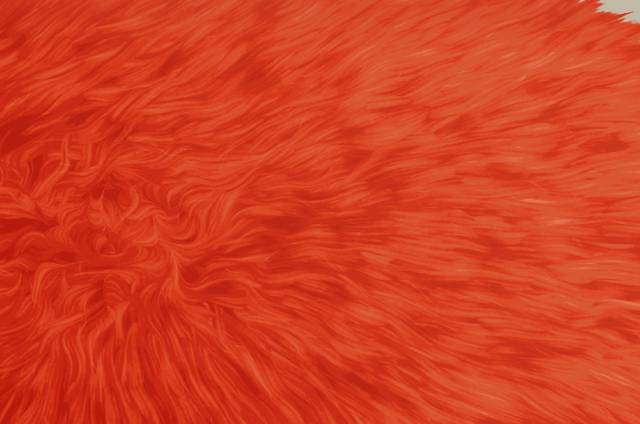
A WebGL 2 fragment shader for this texture:

```glsl
#version 300 es
precision highp float;
// Long red-orange fur combed outwards from a ruffled whorl on the left.
// Two coats are made by averaging noise along streamlines of a flow field;
// the higher lock lies on top, and short fine hairs cross over both.

#define WHORL vec2(0.38, 0.46)
#define HAIR_FREQ 185.0
#define LOCK_FREQ 46.0
#define HAIR_GAIN 2.6
#define LOCK_GAIN 1.25
#define TUFT_GAIN 0.28
#define GAP_DEPTH 0.28
#define STEP_LENGTH 0.004
#define STEPS 20
#define FINE_CELLS 26.0
#define LOOSE_CELLS 9.0
#define LOOSE_ALPHA 0.2

uniform vec2 u_resolution;
out vec4 fragColor;

float hash(vec2 p) {
  vec3 q = fract(vec3(p.xyx) * 0.1031);
  q += dot(q, q.yzx + 33.33);
  return fract((q.x + q.y) * q.z);
}

float noise(vec2 p) {
  vec2 i = floor(p), f = fract(p);
  f = f * f * (3.0 - 2.0 * f);
  return mix(mix(hash(i), hash(i + vec2(1, 0)), f.x),
             mix(hash(i + vec2(0, 1)), hash(i + vec2(1, 1)), f.x), f.y);
}

mat2 rotation(float a) {
  float c = cos(a), s = sin(a);
  return mat2(c, s, -s, c);
}

// How tangled the fur is: strongest around the whorl.
float ruffle(vec2 p) {
  vec2 d = (p - vec2(0.28, 0.47)) / vec2(0.36, 0.27);
  return exp(-dot(d, d));
}

// Unit combing direction: a fan from the whorl, swept right along the top,
// with small waves that differ from coat to coat.
vec2 flow(vec2 p, float coat) {
  vec2 d = p - WHORL;
  float sweep = smoothstep(0.0, 0.4, d.y) * (1.0 - smoothstep(-0.2, 0.9, d.x));
  float wave = noise(p * 6.0 + 7.0 + 40.0 * coat) - 0.5;
  float curl = noise(p * 17.0 + 31.0 + 70.0 * coat) - 0.5;
  float tangle = ruffle(p);
  float stray = 12.0 * wave + 2.0 * coat;
  vec2 v = d + vec2(0.12 + 0.8 * sweep, 0.0) + 0.25 * tangle * vec2(cos(stray), sin(stray));
  return rotation(wave * (0.4 + 1.0 * tangle) + curl * (0.45 + 1.5 * tangle))
         * (v / (length(v) + 1e-4));
}

// Noise averaged both ways along the flow: x hairs, y locks.
vec2 combedNoise(vec2 start, float coat) {
  vec2 sum = vec2(0.0);
  float total = 0.0;
  for (int side = -1; side <= 1; side += 2) {
    vec2 p = start;
    for (int i = 0; i < STEPS; i++) {
      float weight = 0.5 + 0.5 * cos(3.14159 * float(i) / float(STEPS));
      sum += weight * vec2(noise(p * HAIR_FREQ + 60.0 + 300.0 * coat),
                           noise(p * LOCK_FREQ + 90.0 + 150.0 * coat));
      total += weight;
      p += float(side) * STEP_LENGTH * flow(p, coat);
    }
  }
  return sum / total - 0.5;
}

// Coverage of thin bent hairs, one per jittered grid cell.
float strayHairs(vec2 p, float cells, float pixel) {
  float cover = 0.0;
  vec2 home = floor(p * cells);
  for (int y = -1; y <= 1; y++)
  for (int x = -1; x <= 1; x++) {
    vec2 cell = home + vec2(x, y);
    float a = hash(cell + 13.0), b = hash(cell + 47.0), c = hash(cell + 81.0);
    vec2 root = (cell + vec2(a, b)) / cells;
    vec2 dir = rotation((c - 0.5) * 0.9) * flow(root, 0.0);
    vec2 q = p - root;
    q = vec2(dot(q, dir), dot(q, vec2(-dir.y, dir.x)));
    q.y += (b - 0.5) * cells * q.x * q.x;
    float reach = mix(0.25, 0.75, fract(a * 7.0 + c)) / cells;
    float taper = 1.0 - smoothstep(0.2, 1.0, abs(q.x) / reach);
    float line = 1.0 - smoothstep(0.0004, 0.0004 + 1.2 * pixel, abs(q.y));
    cover = max(cover, taper * line * fract(b * 5.0 + c));
  }
  return cover;
}

// Colour ramp from deep red to pale orange.
vec3 furColour(float t) {
  vec3 c = mix(vec3(0.71, 0.10, 0.05), vec3(0.79, 0.15, 0.07), smoothstep(-0.25, 0.12, t));
  c = mix(c, vec3(0.84, 0.23, 0.11), smoothstep(0.18, 0.42, t));
  c = mix(c, vec3(0.86, 0.29, 0.16), smoothstep(0.44, 0.66, t));
  c = mix(c, vec3(0.85, 0.34, 0.20), smoothstep(0.68, 0.86, t));
  return mix(c, vec3(0.90, 0.45, 0.31), smoothstep(0.95, 1.4, t));
}

void main() {
  vec2 p = gl_FragCoord.xy / u_resolution.y;
  float aspect = u_resolution.x / u_resolution.y, pixel = 1.0 / u_resolution.y;
  vec2 under = combedNoise(p, 0.0), over = combedNoise(p, 1.0);
  vec2 n = mix(under, over, smoothstep(-0.04, 0.04, over.y - under.y));

  // Tone: deep at lower left, pale at right, with dark gaps between locks.
  float light = smoothstep(0.0, 1.0, 0.8 * p.x / aspect + 0.35 * p.y);
  float tuft = noise(p * vec2(8.0, 15.0) + 20.0) - 0.5;
  float tone = mix(0.06, 0.66, light) + HAIR_GAIN * n.x + LOCK_GAIN * n.y + TUFT_GAIN * tuft;
  tone -= GAP_DEPTH * smoothstep(0.0, 0.14, -n.y - 0.15 * tuft) * (0.8 + 0.6 * ruffle(p));
  tone += 0.3 * strayHairs(p, FINE_CELLS, pixel);
  vec3 colour = furColour(tone);

  // Dusty shade in the hollows of the pale side and along the top.
  float dusty = light * smoothstep(0.45, 0.15, tone) + 0.35 * smoothstep(0.86, 1.0, p.y);
  colour = mix(colour, vec3(0.79, 0.25, 0.15), 0.65 * clamp(dusty, 0.0, 1.0));
  colour = mix(colour, vec3(0.93, 0.50, 0.38), LOOSE_ALPHA * strayHairs(p, LOOSE_CELLS, pixel));

  // Pale backdrop behind the ragged upper right corner.
  float corner = 0.5 * (p.x - aspect) + p.y - 1.0 + 0.2 * n.y + 0.2 * n.x;
  colour = mix(colour, vec3(0.76, 0.72, 0.65), smoothstep(-0.065, -0.035, corner));
  fragColor = vec4(colour, 1.0);
}
```
